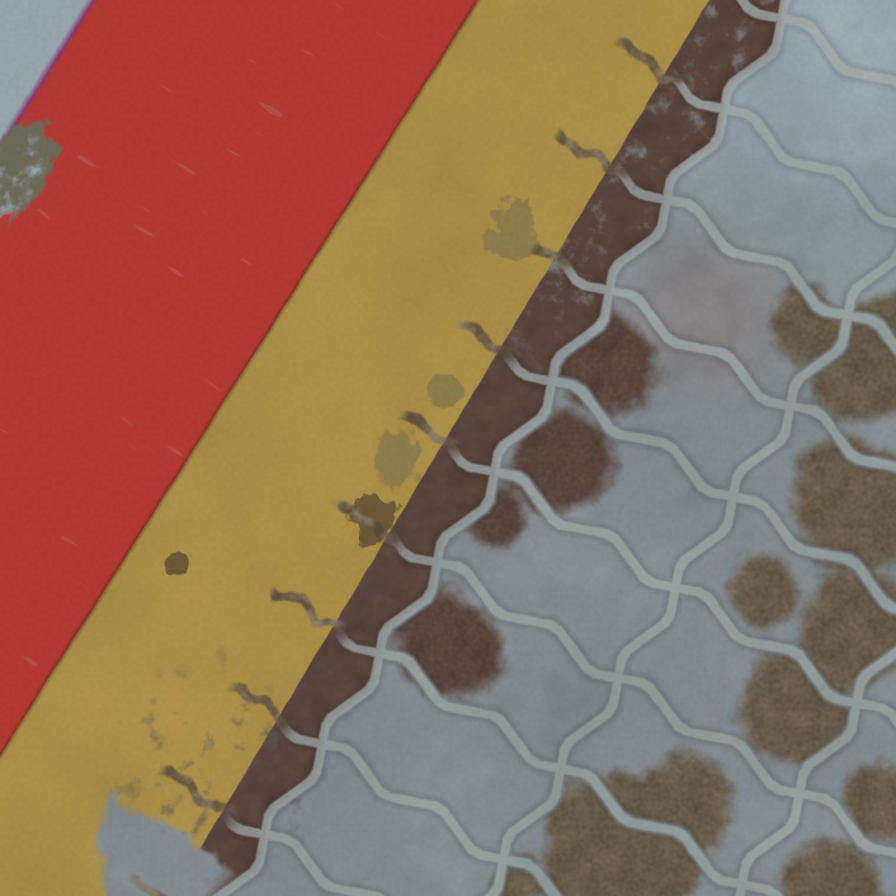
Give the GLSL for this texture, as a WebGL 2 fragment shader.

```glsl
#version 300 es
precision highp float;
// Diagonal red and yellow painted bands beside a frosted wire mesh over brown soil.
uniform vec2 u_resolution;
out vec4 outColor;

#define RED_START 0.0875
#define YELLOW_START 0.451
#define SOIL_START 0.679
#define FIRST_POST 0.750
#define POST_GAP 0.2396
#define ROW_GAP 0.1198
#define ROW_OFFSET 0.0306
#define ZIGZAG 0.0095
#define WIRE_WIDTH 0.0062

const vec3 RED = vec3(.69, .225, .195);
const vec3 YELLOW = vec3(.655, .55, .275);
const vec3 UMBER = vec3(.345, .265, .235);
const vec3 TAN = vec3(.40, .355, .285);
const vec3 FROST = vec3(.505, .535, .555);
const vec3 PALE = vec3(.585, .645, .665);
const vec3 WIRE = vec3(.60, .635, .635);

// Soil showing through the frost: centre and radius
const vec3 PATCHES[15] = vec3[](
  vec3(.677, .603, .058), vec3(.622, .482, .058), vec3(.558, .420, .030),
  vec3(.500, .282, .060), vec3(.898, .638, .040), vec3(.985, .600, .075),
  vec3(.955, .440, .072), vec3(.955, .295, .062), vec3(.853, .342, .036),
  vec3(.885, .215, .060), vec3(.700, .052, .085), vec3(.765, .100, .058),
  vec3(.925, .012, .060), vec3(.985, .100, .045), vec3(.573, .010, .028));

vec2 gradientAt(vec2 cell) {
  vec3 h = fract(cell.xyx * vec3(.1031, .1030, .0973));
  h += dot(h, h.yzx + 33.33);
  return fract((h.xx + h.yz) * h.zy) * 2. - 1.;
}

float noise(vec2 p) {
  vec2 i = floor(p), f = p - i, s = f * f * f * (f * (f * 6. - 15.) + 10.);
  vec2 o = vec2(0, 1);
  return mix(mix(dot(gradientAt(i), f), dot(gradientAt(i + o.yx), f - o.yx), s.x),
             mix(dot(gradientAt(i + o), f - o), dot(gradientAt(i + 1.), f - 1.), s.x), s.y);
}

float fbm(vec2 p) {
  float sum = 0., gain = .6;
  for (int i = 0; i < 4; i++, gain *= .5) {
    sum += gain * noise(p);
    p = mat2(1.6, 1.2, -1.2, 1.6) * p;
  }
  return sum;
}

float zigzag(float t) { return ZIGZAG * clamp(abs(fract(t) - .5) * 5. - 1.25, -1., 1.); }
float toGrid(float t, float gap) { return mod(t + .5 * gap, gap) - .5 * gap; }

// Soft coverage of an ellipse with a ragged rim
float chip(vec2 p, vec2 centre, vec2 radius, float rag) {
  return 1. - smoothstep(.85, 1.05, length((p - centre) / radius) + rag);
}

void main() {
  vec2 p = gl_FragCoord.xy / u_resolution;
  float aa = 1.3 / u_resolution.y;
  // Band frame: u crosses the bands, v runs down along them
  float u = dot(p, vec2(.845, -.535)) + .535;
  float v = dot(p, vec2(-.535, -.845)) + .845;
  vec2 uv = vec2(u, v);
  float broad = fbm(p * 7.), fine = fbm(p * 38.), grain = noise(p * 190.);
  float edge = SOIL_START + .0237 * v + .0015 * noise(uv * 50.);

  // Painted bands
  vec3 color = mix(PALE, RED, smoothstep(-aa, aa, u - RED_START));
  color = mix(color, vec3(.48, .22, .48), .65 * smoothstep(.007, 0., abs(u - RED_START)));
  float corner = chip(uv, vec2(.117, .153), vec2(.036, .062), fine);
  color = mix(color, mix(vec3(.42, .41, .34), PALE, smoothstep(-.1, .25, fine + 2. * (v - .17))), corner);
  float scratch = smoothstep(.43, .55, noise(uv * vec2(20., 95.)));
  color = mix(color, vec3(.69, .45, .40), .35 * scratch * step(.16, u));
  float yellowEdge = YELLOW_START + .002 * noise(uv * 22.);
  color = mix(color, YELLOW * (1. + .10 * broad), smoothstep(-aa, aa, u - yellowEdge));
  color *= 1. - .22 * smoothstep(.005, 0., abs(u - yellowEdge));

  // Worn paint on the yellow band
  float worn = chip(p, vec2(.445, .487), vec2(.027, .035), fine);
  worn = max(worn, chip(p, vec2(.496, .563), vec2(.018, .022), fine));
  worn = max(worn, chip(p, vec2(.573, .742), vec2(.026, .034), fine * 1.5));
  color = mix(color, vec3(.52, .46, .30), .75 * worn);
  float stain = max(chip(p, vec2(.415, .421), vec2(.022, .028), fine * 1.8),
                    chip(p, vec2(.197, .373), vec2(.015, .013), fine));
  color = mix(color, vec3(.36, .29, .20), .8 * stain);

  // Soil strip and frosted ground
  float row = floor((v - ROW_OFFSET) / ROW_GAP + .5);
  float rowWire = abs(toGrid(v - ROW_OFFSET - zigzag((u - .837) / .121), ROW_GAP));
  float postWire = abs(toGrid(u - FIRST_POST - zigzag((v - .065) / ROW_GAP), POST_GAP));
  rowWire += .0025 * fine;
  float wire = min(rowWire, postWire);
  float soil = 0.;
  for (int i = 0; i < 15; i++) {
    vec3 patchAt = PATCHES[i];
    float d = length(p - patchAt.xy) - patchAt.z + .045 * broad + .015 * fine;
    soil = max(soil, 1. - smoothstep(-.012, .012, d));
  }
  soil *= smoothstep(.005, .011, wire);
  vec3 soilColor = mix(UMBER, TAN, smoothstep(.84, .96, u + .1 * broad)) * (1. + .22 * fine + .12 * grain);
  vec3 frost = mix(FROST, PALE, smoothstep(.62, 1.05, p.y + .35 * (p.x - .75) + .12 * broad));
  frost = mix(frost, vec3(.48, .44, .435), .65 * smoothstep(.13, .02, length(p - vec2(.79, .65))));
  frost += .07 * broad + .035 * fine;
  vec3 ground = mix(frost, soilColor, soil);
  float strip = 1. - smoothstep(-.006, .006, u - FIRST_POST - zigzag((v - .065) / ROW_GAP));
  float smear = smoothstep(.02, .35, fine + .5 * broad) * smoothstep(.08, -.06, v);
  ground = mix(ground, mix(UMBER * (1. + .25 * fine), FROST, .7 * smear), strip);
  color = mix(color, ground, smoothstep(-aa, aa, u - edge));

  // Frost spilling over the lower left
  float spill = min(p.x - .112, (.134 - .7 * (p.x - .104) - p.y) * .82);
  spill = smoothstep(-.006, .008, spill + .035 * broad + .022 * fine) * (1. - smoothstep(.72, .76, u));
  color = mix(color, frost, spill);
  float smudge = smoothstep(.08, .38, fine) * smoothstep(.17, .03, length(p - vec2(.25, .14)));
  color = mix(color, vec3(.33, .32, .32), .7 * smudge);

  // Mesh wires
  float mesh = smoothstep(edge, edge + .03, u);
  float core = 1. - smoothstep(WIRE_WIDTH * .55, WIRE_WIDTH * 1.2, wire);
  color *= 1. - .10 * mesh * smoothstep(.015, .006, wire);
  color = mix(color, WIRE + .08 * broad + .03 * smoothstep(.6, 1., p.y), .8 * core * mesh);

  // Curled debris at each row end
  float curl = abs(toGrid(v - ROW_OFFSET + .022 * noise(vec2(u * 38., row * 7.3)), ROW_GAP));
  float reach = .625 + .025 * gradientAt(vec2(row + 20., 3.)).x;
  float debris = smoothstep(.008, .003, curl + .006 * fine);
  debris *= smoothstep(reach, reach + .012, u) * smoothstep(.715, .68, u);
  color = mix(color, mix(vec3(.34, .28, .22), vec3(.53, .48, .42), smoothstep(-.2, .3, fine)), .85 * debris);

  outColor = vec4(color * (1. + .035 * grain), 1.);
}
```
